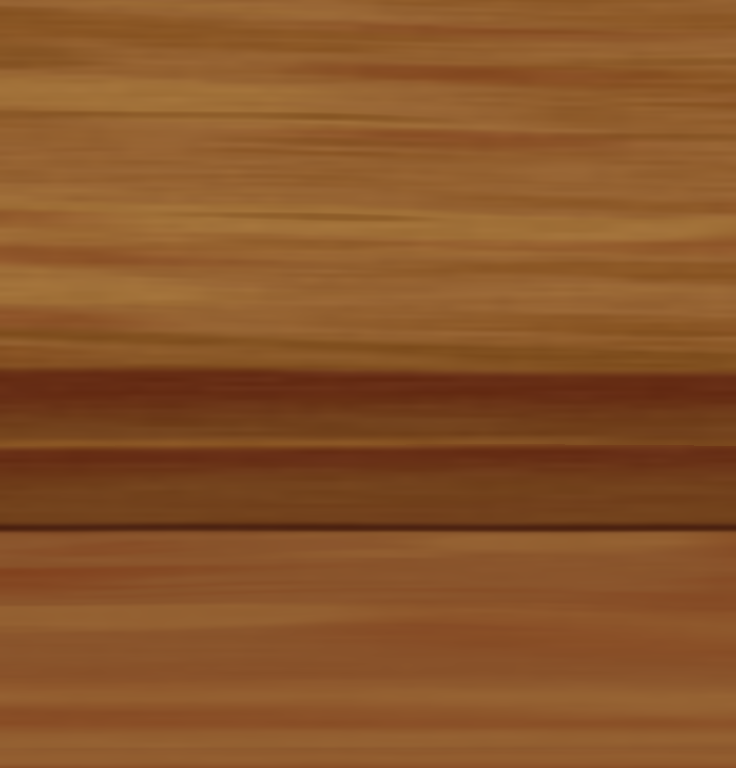
Write a Shadertoy shader that draws this texture.

```glsl
// Horizontal wood grain: a golden board over a dark red moulding and a smooth lower board.

const vec3 TAN    = vec3(0.63, 0.44, 0.22);
const vec3 GOLD   = vec3(0.59, 0.39, 0.20);
const vec3 OCHRE  = vec3(0.54, 0.335, 0.14);
const vec3 OLIVE  = vec3(0.47, 0.28, 0.09);
const vec3 UMBER  = vec3(0.54, 0.33, 0.17);
const vec3 RUST   = vec3(0.51, 0.26, 0.12);
const vec3 BROWN  = vec3(0.45, 0.26, 0.11);
const vec3 RED    = vec3(0.40, 0.175, 0.08);
const vec3 GROOVE = vec3(0.28, 0.12, 0.06);

const float BAND_TOP = 0.520;   // upper edge of the dark moulding
const float SEAM     = 0.421;   // pale ridge inside the moulding
const float GAP      = 0.313;   // dark gap above the lower board

float hash(vec2 p) {
    vec3 q = fract(p.xyx * vec3(0.1031, 0.1030, 0.0973));
    q += dot(q, q.yzx + 33.33);
    return fract((q.x + q.y) * q.z);
}

float noise(vec2 p) {
    vec2 i = floor(p), f = fract(p);
    f = f * f * (3.0 - 2.0 * f);
    return mix(mix(hash(i), hash(i + vec2(1, 0)), f.x),
               mix(hash(i + vec2(0, 1)), hash(i + vec2(1, 1)), f.x), f.y);
}

// Layered noise, stretched along x by the two separate frequencies
float grain(vec2 p, vec2 freq) {
    float sum = 0.0, amp = 0.5;
    for (int i = 0; i < 4; i++) {
        sum += amp * noise(p * freq + float(i) * 17.3);
        freq *= vec2(1.7, 2.0);
        amp *= 0.55;
    }
    return sum;
}

float bell(float y, float center, float width) {
    float d = (y - center) / width;
    return exp(-d * d);
}

// Golden board with fine rust streaks, drooping slightly to the right
vec3 upperBoard(vec2 p) {
    vec2 q = vec2(p.x, p.y + 0.016 * p.x + 0.012 * (noise(p * vec2(2.5, 5.0)) - 0.5));
    float tone = grain(q, vec2(1.1, 24.0));
    vec3 col = mix(OCHRE, GOLD, smoothstep(0.22, 0.48, tone));
    col = mix(col, TAN, smoothstep(0.44, 0.68, tone));
    float rust = noise(q * vec2(1.6, 36.0) + 41.0);
    col = mix(col, RUST, 0.62 * smoothstep(0.60, 0.95, rust));
    float vein = noise(q * vec2(2.2, 62.0) + 83.0);
    col = mix(col, OLIVE, 0.5 * smoothstep(0.70, 1.0, vein));
    float shade = bell(p.y, 0.566 - 0.035 * p.x, 0.010);
    shade += 0.7 * smoothstep(0.035, 0.0, p.y - BAND_TOP);
    return mix(col, OLIVE, 0.75 * min(shade, 1.0));
}

// Shadowed moulding: two red shoulders, each fading down to brown
vec3 moulding(vec2 p) {
    float y = p.y + 0.005 * (noise(p * vec2(3.0, 4.0)) - 0.5);
    float upperRed = smoothstep(0.438, 0.495, y);
    float lowerRed = smoothstep(0.365, 0.412, y) * step(y, SEAM);
    float red = y > SEAM ? upperRed : lowerRed;
    red += 0.7 * (grain(p, vec2(2.0, 30.0)) - 0.46);
    vec3 col = mix(BROWN, RED, clamp(red, 0.0, 1.0));
    float ridge = bell(y, SEAM + 0.002, 0.007) * mix(0.95, 0.35, smoothstep(0.4, 1.0, p.x));
    return mix(col, OCHRE, ridge);
}

// Lower board: broad, soft streaks that straighten towards the bottom
vec3 lowerBoard(vec2 p) {
    float bend = 0.030 * smoothstep(0.06, 0.28, p.y);
    vec2 q = vec2(p.x, p.y + bend * (noise(p * vec2(1.8, 7.0) + 9.0) - 0.5));
    float along = mix(0.25, 1.2, smoothstep(0.05, 0.25, p.y));
    float tone = grain(q, vec2(along, 19.0));
    vec3 col = mix(RUST, UMBER, smoothstep(0.22, 0.42, tone));
    col = mix(col, GOLD, 0.8 * smoothstep(0.50, 0.66, tone));
    float rust = noise(q * vec2(along * 1.5, 24.0) + 57.0);
    col = mix(col, RUST, 0.55 * smoothstep(0.62, 0.95, rust));
    float pale = bell(q.y, 0.093, 0.013) + bell(q.y, 0.012, 0.014);
    col = mix(col, GOLD, 0.75 * pale);
    return mix(col, RUST, 0.5 * bell(q.y, 0.058, 0.010));
}

void mainImage(out vec4 fragColor, in vec2 fragCoord) {
    vec2 p = fragCoord / iResolution.xy;
    float wave = 0.006 * (noise(vec2(p.x * 4.0, 3.0)) - 0.5);

    // Stack the three boards with soft edges
    float bandEdge = BAND_TOP - 0.006 * p.x + wave;
    float gapEdge = GAP + 0.3 * wave;
    vec3 col = mix(moulding(p), upperBoard(p), smoothstep(-0.008, 0.008, p.y - bandEdge));
    col = mix(lowerBoard(p), col, smoothstep(-0.007, -0.002, p.y - gapEdge));
    col = mix(col, GROOVE, 0.9 * bell(p.y, gapEdge, 0.0055));

    // Faint fibres and mottling
    float fibre = noise(p * vec2(9.0, 170.0)) - 0.5;
    float mottle = noise(p * vec2(38.0, 85.0) + 5.0) - 0.5;
    float fine = mix(0.35, 1.0, smoothstep(0.2, 0.5, p.y));
    col += fine * (0.030 * fibre + 0.016 * mottle * vec3(1.0, 0.9, 0.5));

    fragColor = vec4(clamp(col, 0.0, 1.0), 1.0);
}
```
